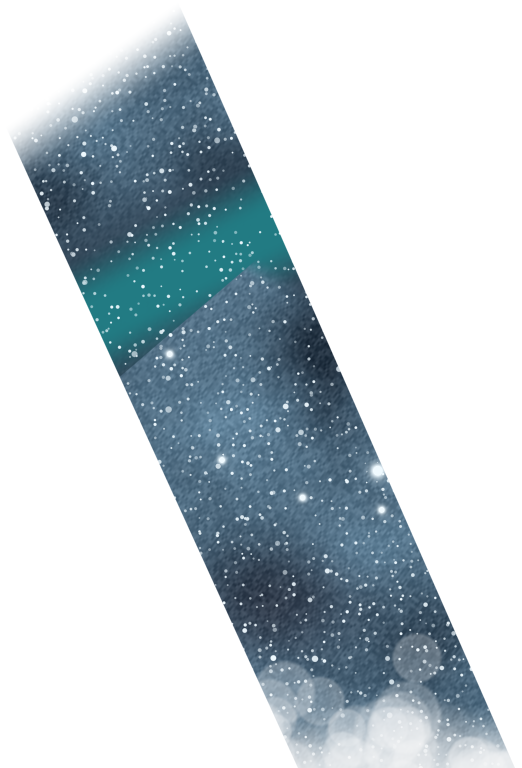
Reproduce this background procedurally as a Shadertoy shader.

```glsl
const vec3 PAPER = vec3(1.0);
const vec3 NIGHT = vec3(0.14, 0.20, 0.26);
const vec3 HAZE = vec3(0.35, 0.475, 0.565);
const vec3 PLUM = vec3(0.21, 0.23, 0.29);
const vec3 TEAL = vec3(0.13, 0.49, 0.52);
const vec3 MIST = vec3(0.93, 0.94, 0.95);

float hash(vec2 p) {
    vec3 q = fract(vec3(p.xyx) * 0.1031);
    q += dot(q, q.yzx + 33.33);
    return fract((q.x + q.y) * q.z);
}

vec2 hash2(vec2 p) {
    return vec2(hash(p + 17.3), hash(p + 71.9));
}

float noise(vec2 p) {
    vec2 i = floor(p), f = fract(p);
    f = f * f * (3.0 - 2.0 * f);
    return mix(mix(hash(i), hash(i + vec2(1, 0)), f.x),
               mix(hash(i + vec2(0, 1)), hash(i + vec2(1, 1)), f.x), f.y);
}

float fbm(vec2 p) {
    float sum = 0.0, amp = 0.5;
    for (int i = 0; i < 5; i++) {
        sum += amp * noise(p);
        p = mat2(1.6, 1.2, -1.2, 1.6) * p + 9.7;
        amp *= 0.5;
    }
    return sum;
}

// Soft round patch, one at its centre
float patchAt(vec2 p, vec2 centre, vec2 size) {
    vec2 d = (p - centre) / size;
    return exp(-dot(d, d));
}

// One jittered star per grid cell, kept with the given density
float starLayer(vec2 p, float cells, float density, float radius, float aa) {
    vec2 id = floor(p * cells);
    vec2 seed = id + cells;
    vec2 centre = (id + 0.2 + 0.6 * hash2(seed)) / cells;
    float size = radius * mix(0.55, 1.2, hash(seed + 5.1));
    float dot_ = 1.0 - smoothstep(size - aa, size + aa, length(p - centre));
    return dot_ * step(hash(seed + 43.7), density) * mix(0.45, 1.0, hash(seed + 9.4));
}

float glowStar(vec2 p, vec2 centre, float radius) {
    float d = length(p - centre) / radius;
    return min(1.0, 1.3 * exp(-d * d) + 0.25 * exp(-d * 0.8));
}

// Translucent disc, a little brighter at its rim
float puff(vec2 p, vec2 centre, float radius) {
    float d = length(p - centre) / radius;
    return (1.0 - smoothstep(0.88, 1.04, d)) * (0.75 + 0.25 * d * d);
}

vec3 nightSky(vec2 p) {
    float light = 0.82 + 0.75 * (fbm(p * 9.0) - 0.5);
    light -= 0.75 * patchAt(p, vec2(0.05, 0.74), vec2(0.08, 0.06));
    light -= 0.45 * patchAt(p, vec2(0.29, 0.79), vec2(0.07, 0.05));
    light -= 0.65 * patchAt(p, vec2(0.42, 0.53), vec2(0.055, 0.11));
    light -= 0.70 * patchAt(p, vec2(0.34, 0.23), vec2(0.10, 0.06));
    light -= 0.45 * patchAt(p, vec2(0.54, 0.17), vec2(0.13, 0.07));
    light += 0.22 * patchAt(p, vec2(0.27, 0.50), vec2(0.10, 0.13));
    light += 0.25 * patchAt(p, vec2(0.46, 0.28), vec2(0.08, 0.05));
    vec3 sky = mix(NIGHT, HAZE, clamp(light, 0.0, 1.15));
    sky = mix(sky, PLUM, 0.5 * patchAt(p, vec2(0.36, 0.21), vec2(0.10, 0.07)));
    // Fine slanted grain
    vec2 g = mat2(0.8, 0.6, -0.6, 0.8) * p;
    return sky + 0.13 * (noise(g * vec2(380.0, 230.0)) - 0.5);
}

// Teal ribbon with a dark border, cut by the hazy wedge below
vec3 addRibbon(vec3 sky, vec2 p, float aa) {
    float across = dot(p - vec2(0.13, 0.586), vec2(-0.468, 0.884));
    float cut = dot(p - vec2(0.159, 0.512), vec2(-0.651, 0.759));
    float slope = 0.65 - 0.6 * (p.x - 0.3255) - p.y;
    float wedge = (1.0 - smoothstep(-aa, aa, cut)) * smoothstep(-0.025, 0.015, slope);
    float border = 0.75 * exp(-pow(across / 0.115, 4.0));
    float core = 1.0 - smoothstep(0.02, 0.09, abs(across));
    vec3 ribbon = mix(mix(sky, NIGHT, border), TEAL, 0.96 * core);
    return mix(ribbon, sky, wedge);
}

float starField(vec2 p, float aa) {
    float s = starLayer(p, 87.0, 0.33, 0.0018, aa);
    s = max(s, starLayer(p + 0.31, 61.0, 0.30, 0.0022, aa));
    s = max(s, starLayer(p + 0.73, 27.0, 0.28, 0.0035, aa));
    s = max(s, glowStar(p, vec2(0.492, 0.387), 0.009));
    s = max(s, glowStar(p, vec2(0.497, 0.336), 0.005));
    s = max(s, glowStar(p, vec2(0.394, 0.352), 0.005));
    s = max(s, glowStar(p, vec2(0.221, 0.539), 0.005));
    return max(s, glowStar(p, vec2(0.289, 0.401), 0.005));
}

// Overlapping puffs piled along the foot of the strip
vec3 addMist(vec3 col, vec2 p) {
    col = mix(col, MIST, 0.3 * puff(p, vec2(0.543, 0.143), 0.033));
    for (int i = 0; i < 30; i++) {
        vec2 h = hash2(vec2(float(i), 3.0));
        float x = mix(0.32, 0.68, h.x);
        float top = mix(0.115, 0.045, (x - 0.32) / 0.36);
        vec2 centre = vec2(x, mix(-0.02, top, h.y));
        float radius = mix(0.024, 0.05, hash(vec2(float(i), 8.0)));
        col = mix(col, MIST, 0.30 * puff(p, centre, radius));
    }
    float base = 1.0 - smoothstep(0.0, 0.10, p.y + 0.06 * (fbm(p * 16.0) - 0.5));
    return mix(col, vec3(0.97), 0.8 * base);
}

void mainImage(out vec4 fragColor, in vec2 fragCoord) {
    vec2 p = fragCoord / iResolution.y;
    float aa = 0.75 / iResolution.y;

    vec3 col = addRibbon(nightSky(p), p, aa);
    col = mix(col, vec3(0.94, 0.98, 1.0), starField(p, aa));
    col = addMist(col, p);

    // Slanted strip with a faded upper end
    float left = 0.91 * (p.x - 0.388 + 0.4557 * p.y);
    float right = 0.915 * (0.6705 - 0.44 * p.y - p.x);
    float strip = smoothstep(-aa, aa, min(left, right));
    float fade = smoothstep(0.0, 0.085, dot(p - vec2(0.0065, 0.837), vec2(0.588, -0.809)));
    fragColor = vec4(mix(PAPER, col, strip * fade), 1.0);
}
```
